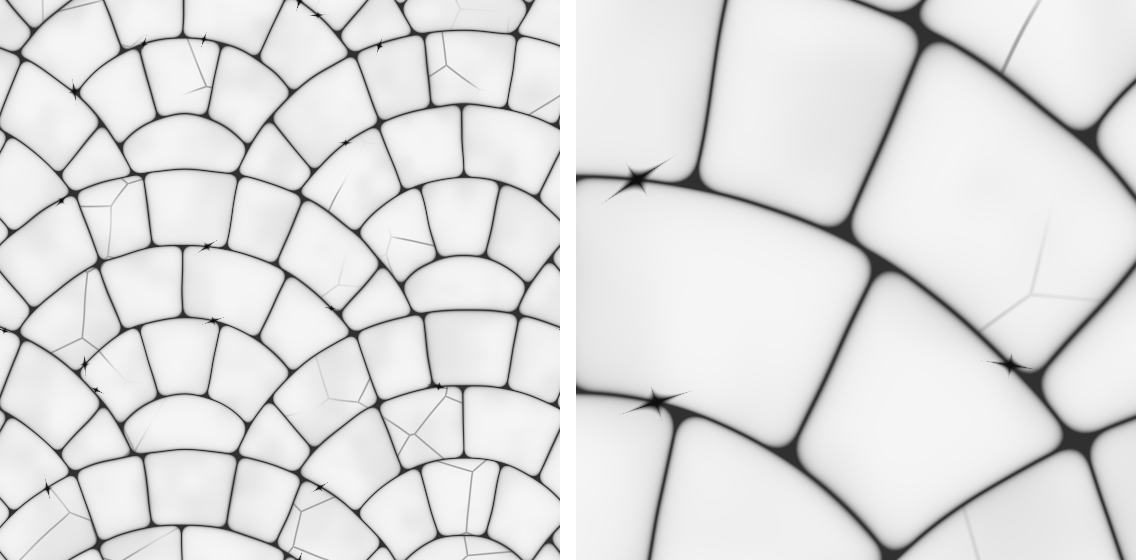
Left: the whole. Right: its middle third, enlarged.
Reproduce this texture map procedurally as a WebGL 1 fragment shader.

```glsl
precision highp float;
// Pale cobblestones laid in overlapping fans, with dark joints, cracks and chips.

uniform vec2 u_resolution;

// Layout, in units of one fan repeat
const float REPEATS = 2.0;
const vec2 FAN_ORIGIN = vec2(0.659, 0.401);
const float RIM_RADIUS = 0.992;
const float RIM_FLATTEN = 0.08;
const float OUTER_RING = 0.724;
const float INNER_RING = 0.466;
const float KEYSTONE_RADIUS = 0.281;
const float KEYSTONE_DROP = 0.091;
const float JOINT_DROP = 0.156;
const float CORNER_ROUND = 0.034;
const float WOBBLE = 0.008;

// Wear
const float JOINT_THIN = 0.0022;
const float JOINT_THICK = 0.0040;
const float CRACK_WIDTH = 0.004;
const float CRACK_CHANCE = 0.36;
const float CRACK_SCALE = 3.2;
const float CHIP_CHANCE = 0.8;

// Tones
const float STONE_TONE = 0.962;
const float CLOUD_DEPTH = 0.06;
const float HALO_DEPTH = 0.045;
const float HALO_REACH = 0.022;
const float CRACK_TONE = 0.55;
const float JOINT_TONE = 0.19;
const float CHIP_TONE = 0.06;

float hash(vec2 p) {
  return fract(sin(dot(p, vec2(127.1, 311.7))) * 43758.5453);
}

float noise(vec2 p) {
  vec2 i = floor(p), f = fract(p);
  f = f * f * (3.0 - 2.0 * f);
  return mix(mix(hash(i), hash(i + vec2(1, 0)), f.x),
             mix(hash(i + vec2(0, 1)), hash(i + vec2(1, 1)), f.x), f.y);
}

float smoothMin(float a, float b) {
  float h = max(CORNER_ROUND - abs(a - b), 0.0) / CORNER_ROUND;
  return min(a, b) - h * h * CORNER_ROUND * 0.25;
}

// Positive inside the fan; the rim flattens toward its sides.
float rimDistance(vec2 q) {
  float side = q.x * q.x / max(dot(q, q), 1e-4);
  return RIM_RADIUS - RIM_FLATTEN * side * side - length(q);
}

// Distance from q to the joints of its ring; also numbers the stone.
float stoneEdge(vec2 q, float rim, out float stone) {
  float d = length(q);
  float keystone = length(q + vec2(0.0, KEYSTONE_DROP)) - KEYSTONE_RADIUS;
  stone = 0.0;
  if (keystone < 0.0) return -keystone;

  // Joint angles in degrees; 90 leaves a joint unused.
  vec3 leftJoints = vec3(-40.0, -20.2, -7.5);
  vec3 rightJoints = vec3(9.7, 22.0, 41.0);
  float edge = smoothMin(d - OUTER_RING, rim);
  stone = 20.0;
  if (d < INNER_RING) {
    leftJoints = vec3(-15.5, 90.0, 90.0);
    rightJoints = vec3(12.5, 90.0, 90.0);
    edge = smoothMin(keystone, INNER_RING - d);
    stone = 1.0;
  } else if (d < OUTER_RING) {
    leftJoints = vec3(-21.0, -0.5, 90.0);
    rightJoints = vec3(25.5, 90.0, 90.0);
    edge = smoothMin(d - INNER_RING, OUTER_RING - d);
    stone = 10.0;
  }
  vec2 j = q + vec2(0.0, JOINT_DROP);
  vec3 a = j.x * cos(radians(leftJoints)) - j.y * sin(radians(leftJoints));
  vec3 b = j.x * cos(radians(rightJoints)) - j.y * sin(radians(rightJoints));
  stone += dot(step(0.0, a) + step(0.0, b), vec3(1.0));
  a = abs(a);
  b = abs(b);
  edge = smoothMin(edge, min(a.x, min(a.y, a.z)));
  return smoothMin(edge, min(b.x, min(b.y, b.z)));
}

// Pointed dark chips scattered along the arcs of one fan.
float chips(vec2 q, vec2 fan) {
  float dark = 0.0;
  for (int i = 0; i < 6; i++) {
    float n = float(i);
    vec2 key = fan * 7.3 + vec2(n * 3.1, n * 1.7);
    float radius = i < 2 ? INNER_RING : (i < 4 ? OUTER_RING : 0.984);
    float angle = (hash(key) - 0.5) * 1.75;
    float turn = hash(key + 4.7) * 3.14159;
    vec2 v = q - radius * vec2(sin(angle), cos(angle));
    v = abs(vec2(dot(v, vec2(cos(turn), sin(turn))), dot(v, vec2(-sin(turn), cos(turn)))));
    vec2 size = vec2(0.06, 0.026) * mix(0.6, 1.1, hash(key + 9.2));
    float star = 1.0 - sqrt(v.x / size.x) - sqrt(v.y / size.y);
    dark = max(dark, smoothstep(-0.05, 0.5, star) * step(hash(key + 2.9), CHIP_CHANCE));
  }
  return dark;
}

// Distance to the nearest straight border between scattered points.
float crackDistance(vec2 p) {
  vec2 cell = floor(p), first = vec2(9.0), second = vec2(9.0);
  for (int y = -1; y <= 1; y++) {
    for (int x = -1; x <= 1; x++) {
      vec2 c = cell + vec2(x, y);
      vec2 v = c + vec2(hash(c), hash(c + 17.3)) - p;
      if (dot(v, v) < dot(first, first)) { second = first; first = v; }
      else if (dot(v, v) < dot(second, second)) second = v;
    }
  }
  return dot(0.5 * (first + second), normalize(second - first));
}

void main() {
  vec2 p = gl_FragCoord.xy / u_resolution * REPEATS - FAN_ORIGIN;
  float pixel = REPEATS / u_resolution.y;
  p += WOBBLE * (vec2(noise(p * 9.0), noise(p * 9.0 + 31.0)) - 0.5);

  // Lower fans lie over the ones above; the first hit owns the point.
  float edge = 1.0, chip = 0.0, seed = 0.0;
  bool found = false;
  for (int k = 0; k < 4; k++) {
    float level = floor(2.0 * p.y) - 2.0 + float(k);
    float shift = mod(level, 2.0);
    float column = 2.0 * floor((p.x - shift + 1.0) * 0.5) + shift;
    vec2 q = p - vec2(column, level * 0.5);
    vec2 fan = vec2(shift, mod(level, 4.0));
    float rim = rimDistance(q);
    chip = max(chip, chips(q, fan));
    if (!found && rim > 0.0) {
      float stone;
      edge = smoothMin(edge, stoneEdge(q, rim, stone));
      seed = hash(fan * 5.1 + stone * 1.37);
      found = true;
    } else if (!found) {
      edge = smoothMin(edge, -rim);
    }
  }
  edge = max(edge, 0.0);

  // Cloudy stone faces, darker toward the joints
  vec2 s = p + seed * 23.0;
  float cloud = 0.65 * noise(s * 6.0) + 0.35 * noise(s * 13.0);
  float tone = STONE_TONE - CLOUD_DEPTH * smoothstep(0.3, 0.9, cloud);
  tone -= HALO_DEPTH * exp(-edge / HALO_REACH);

  // Fine cracks in some stones
  float crack = crackDistance(s * CRACK_SCALE) / CRACK_SCALE;
  crack = 1.0 - smoothstep(0.0, CRACK_WIDTH + pixel * 0.5, crack);
  crack *= step(seed, CRACK_CHANCE) * smoothstep(0.25, 0.7, noise(s * 5.0 + 8.0));
  tone = mix(tone, CRACK_TONE, crack * 0.8);

  // Thin joints with a soft falloff and uneven width, then chips
  float width = max(mix(JOINT_THIN, JOINT_THICK, noise(p * 6.0 + 3.0)), pixel * 0.5);
  float falloff = edge / width;
  tone = mix(tone, JOINT_TONE, 1.0 / (1.0 + falloff * falloff));
  tone = mix(tone, CHIP_TONE, chip);
  gl_FragColor = vec4(vec3(tone), 1.0);
}
```
